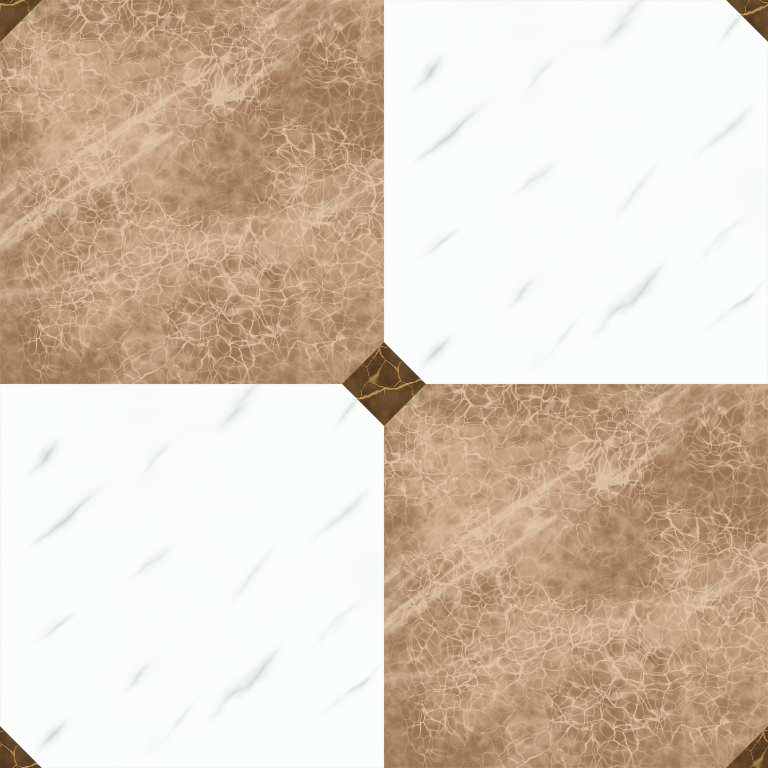
This pattern is drawn by a Shadertoy shader. Its source:

```glsl
// Checkerboard of brown and white marble tiles with small dark diamond insets.

float hash(vec2 p) {
    return fract(sin(dot(p, vec2(127.1, 311.7))) * 43758.5453);
}

float noise(vec2 p) {
    vec2 i = floor(p), f = fract(p);
    f = f * f * (3.0 - 2.0 * f);
    vec2 e = vec2(1.0, 0.0);
    return mix(mix(hash(i), hash(i + e.xy), f.x),
               mix(hash(i + e.yx), hash(i + e.xx), f.x), f.y);
}

float fbm(vec2 p) {
    float sum = 0.0, amp = 0.53;
    for (int i = 0; i < 4; i++) {
        sum += amp * noise(p);
        p = mat2(1.6, 1.2, -1.2, 1.6) * p + 7.3;
        amp *= 0.5;
    }
    return sum;
}

vec2 rotate(vec2 p, float a) {
    return vec2(cos(a) * p.x + sin(a) * p.y, cos(a) * p.y - sin(a) * p.x);
}

// Thin lines along the borders of Voronoi cells
float cracks(vec2 p, float width) {
    vec2 cell = floor(p);
    float near = 9.0, next = 9.0;
    for (int y = -1; y <= 1; y++)
    for (int x = -1; x <= 1; x++) {
        vec2 c = cell + vec2(x, y);
        float d = length(c + vec2(hash(c), hash(c + 17.3)) - p);
        next = min(next, max(near, d));
        near = min(near, d);
    }
    return 1.0 - smoothstep(0.0, width, next - near);
}

// Soft diagonal band of pale strands: y = offset + slope * x
float strands(vec2 p, float offset, float slope, float width) {
    float d = p.y - offset - slope * p.x + 0.14 * (fbm(p * 4.0) - 0.5);
    vec2 q = rotate(p, atan(slope));
    float ridge = 1.0 - abs(2.0 * fbm(q * vec2(5.0, 26.0)) - 1.0);
    return exp(-d * d / (width * width)) * (0.25 + 0.75 * smoothstep(0.72, 1.0, ridge));
}

vec3 brownMarble(vec2 p) {
    vec2 warped = p + 0.07 * (vec2(fbm(p * 7.0), fbm(p * 7.0 + 31.0)) - 0.5)
                    + 0.014 * (vec2(noise(p * 45.0), noise(p * 45.0 + 9.0)) - 0.5);
    float cloud = fbm(warped * 5.0);
    float grain = fbm(p * 42.0);
    vec2 fromPatch = (p - vec2(0.15, 0.76)) / vec2(0.09, 0.15);
    float tone = smoothstep(0.28, 0.72, 0.55 * cloud + 0.45 * grain);
    tone += 0.5 * exp(-dot(fromPatch, fromPatch)) * (0.4 + grain);

    float cover = smoothstep(0.25, 0.7, fbm(p * 8.0 + 4.0));
    float web = 0.55 * cover * cracks(warped * 9.0, 0.06)
              + (0.15 + 0.45 * cover) * cracks(warped * 19.0, 0.12)
              + (0.1 + 0.35 * cover) * cracks(warped * 35.0, 0.2);
    float bands = 0.75 * strands(p, 0.47, 0.68, 0.045)
                + 0.8 * strands(p, 0.36, 0.69, 0.045)
                + 0.4 * strands(p, 0.22, 0.27, 0.05)
                + 0.3 * strands(p, -0.3, 0.9, 0.04);

    vec3 color = mix(vec3(0.61, 0.46, 0.33), vec3(0.78, 0.64, 0.51), min(tone, 1.15));
    return mix(color, vec3(0.89, 0.79, 0.68), clamp(web + bands, 0.0, 0.85));
}

vec3 whiteMarble(vec2 p) {
    float grey = 0.0;
    for (int i = 0; i < 15; i++) {
        float k = float(i);
        float h = hash(vec2(k, 3.7));
        vec2 center = fract(vec2(0.755, 0.57) * k + vec2(0.36, 0.24));
        vec2 q = rotate(p - center, 0.65 + 0.3 * hash(vec2(k, 8.1)));
        q.y += 0.035 * (fbm(p * 9.0 + k) - 0.5);
        float taper = exp(-2.0 * pow(q.x / mix(0.03, 0.16, h), 2.0));
        float width = mix(0.004, 0.011, hash(vec2(k, 5.9)));
        grey += mix(0.2, 0.65, hash(vec2(k, 1.3))) * taper * exp(-abs(q.y) / width);
    }
    grey *= smoothstep(0.25, 0.7, fbm(rotate(p, 0.8) * vec2(9.0, 32.0)));
    float haze = 0.012 * smoothstep(0.5, 0.8, fbm(p * 4.0));
    return mix(vec3(0.986, 0.989, 0.99) - haze, vec3(0.66, 0.69, 0.69), min(grey, 0.8));
}

vec3 darkMarble(vec2 p) {
    vec2 warped = p + 0.016 * (vec2(fbm(p * 45.0), fbm(p * 45.0 + 13.0)) - 0.5);
    vec3 color = mix(vec3(0.28, 0.19, 0.09), vec3(0.47, 0.35, 0.21), fbm(p * 75.0));
    float cover = smoothstep(0.35, 0.7, noise(p * 45.0 + 6.0));
    float mainVein = abs(warped.y + 0.009 - 0.28 * warped.x);
    float vein = 0.65 * cover * cracks(warped * 34.0, 0.07)
               + 0.75 * (1.0 - smoothstep(0.0004, 0.0022, mainVein));
    return mix(color, vec3(0.83, 0.68, 0.42), min(vein, 0.85));
}

// Signed distance to the nearest half-unit line, positive in the first half
vec2 halfWave(vec2 p) {
    return 0.25 - abs(fract(p + 0.25) - 0.5);
}

void mainImage(out vec4 fragColor, in vec2 fragCoord) {
    vec2 uv = fragCoord / iResolution.y;
    float pixel = 1.0 / iResolution.y;

    // Checkerboard, two tiles each way
    vec2 wave = halfWave(uv);
    float edge = sign(wave.x * wave.y) * min(abs(wave.x), abs(wave.y));
    vec2 tile = fract(uv * 2.0);
    vec3 color = mix(brownMarble(tile), whiteMarble(tile), smoothstep(-0.7 * pixel, 0.7 * pixel, edge));

    // Diamonds on alternate tile corners
    vec2 corner = fract(uv + 0.5) - 0.5, middle = fract(uv) - 0.5;
    vec2 local = abs(corner.x) + abs(corner.y) < abs(middle.x) + abs(middle.y) ? corner : middle;
    float diamond = (abs(local.x) + abs(local.y) - 0.0545) * 0.7071;
    color = mix(color, darkMarble(local), 1.0 - smoothstep(-0.7 * pixel, 0.7 * pixel, diamond));
    fragColor = vec4(color, 1.0);
}
```
